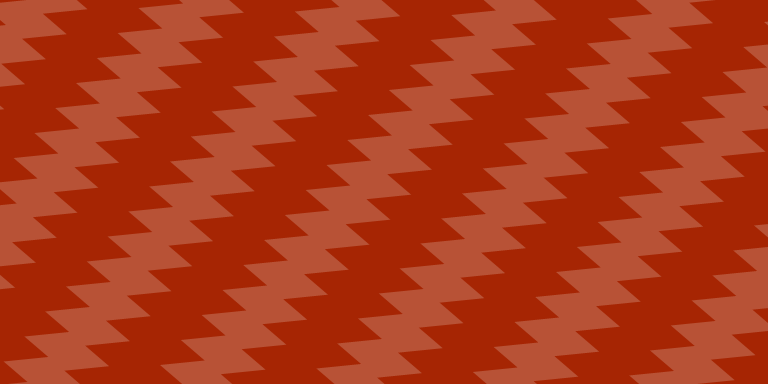
Give the GLSL for this pattern, as a Shadertoy shader.

```glsl
// Lengths are fractions of the canvas height
const vec3 RUST = vec3(0.650, 0.144, 0.010);
const vec3 CLAY = vec3(0.720, 0.320, 0.210);
const vec2 ORIGIN = vec2(0.6875, 0.3750);         // one left-hand tooth tip
const vec2 BAND_STEP = vec2(0.4073, -0.0091);     // from band to band
const vec2 TOOTH_STEP = vec2(-0.05417, -0.06510); // from tooth to tooth
const float BAND_WIDTH = 0.430;  // share of a band step
const float TOOTH_DEPTH = 0.257; // share of a band step
const float TOOTH_RISE = 0.784;  // share of a tooth spent on the long flank
const float EDGE_LAG = 0.308;    // phase of the right edge, in teeth
const int SAMPLES = 5;           // antialiasing samples per axis

// Lopsided triangle wave, one tooth per unit
float sawEdge(float along) {
    float t = fract(along);
    return TOOTH_DEPTH * min(t / TOOTH_RISE, (1.0 - t) / (1.0 - TOOTH_RISE));
}

// 1 inside a band, 0 between bands; x counts bands, y counts teeth
float bandMask(vec2 cell) {
    float left = sawEdge(cell.y);
    float right = BAND_WIDTH + sawEdge(cell.y - EDGE_LAG);
    return 1.0 - step(right - left, fract(cell.x - left));
}

void mainImage(out vec4 fragColor, in vec2 fragCoord) {
    mat2 toCell = inverse(mat2(BAND_STEP, TOOTH_STEP));

    // Average the mask over the pixel for smooth edges
    float coverage = 0.0;
    for (int j = 0; j < SAMPLES; j++) {
        for (int i = 0; i < SAMPLES; i++) {
            vec2 offset = (vec2(i, j) + 0.5) / float(SAMPLES) - 0.5;
            vec2 p = (fragCoord + offset) / iResolution.y;
            coverage += bandMask(toCell * (p - ORIGIN));
        }
    }
    coverage /= float(SAMPLES * SAMPLES);

    fragColor = vec4(mix(RUST, CLAY, coverage), 1.0);
}
```
